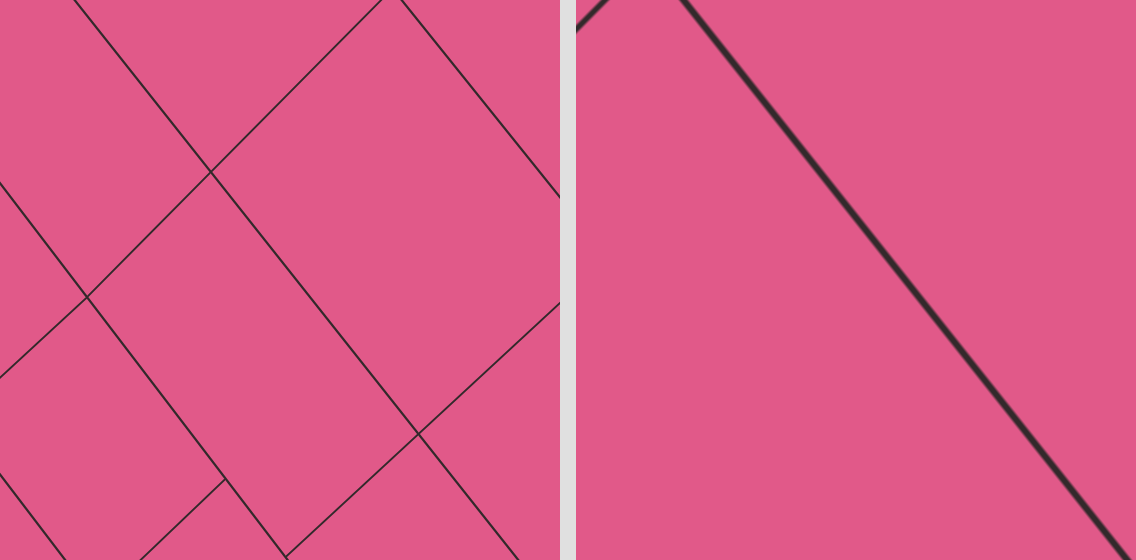
Left: the whole. Right: its middle third, enlarged.
Reproduce this background procedurally as a three.js fragment shader.

```glsl
#define FIELD_COLOR vec3(0.882, 0.35, 0.537)
#define LINE_COLOR vec3(0.20, 0.16, 0.17)
#define RAIL_COUNT 4
#define RAIL_SPACING 0.454
#define RAIL_WOBBLE 0.075
#define RAIL_HALF_WIDTH 0.0020
#define RUNG_COUNT 2
#define RUNG_HALF_WIDTH 0.0017
#define EDGE_SOFTNESS 0.0011

varying vec2 vUv;

// Coverage of a stroke at a given distance from its axis
float stroke(float dist, float halfWidth) {
  return 1.0 - smoothstep(halfWidth - EDGE_SOFTNESS, halfWidth + EDGE_SOFTNESS, abs(dist));
}

// Signed distance to a long rail; positive on its right
float railDistance(vec2 p, float index) {
  float start = -0.708 + RAIL_SPACING * index + RAIL_WOBBLE * sin(2.1 * index + 0.984);
  float run = 0.762 + 0.041 * smoothstep(0.8, 2.6, index);
  return (p.x - start - run * p.y) / sqrt(1.0 + run * run);
}

// Signed distance to a rung; the outer strips have their own pitch and tilt
float rungDistance(vec2 p, float index, float outer) {
  float start = mix(0.6875, 0.6745, outer) + mix(0.7795, 0.5655, outer) * index;
  float slope = mix(1.01 - 0.084 * index, 0.924 + 0.032 * index, outer);
  return (p.y - start + slope * p.x) / sqrt(1.0 + slope * slope);
}

void main() {
  // Measured from the top edge downwards
  vec2 p = vec2(vUv.x, 1.0 - vUv.y);
  float ink = 0.0;
  float strip = -1.0;

  // Long rails, counting those to the left to find the strip
  for (int i = 0; i < RAIL_COUNT; i++) {
    float dist = railDistance(p, float(i));
    ink = max(ink, stroke(dist, RAIL_HALF_WIDTH));
    strip += step(0.0, dist);
  }

  // Rungs crossing each strip between rails
  float outer = 1.0 - step(0.5, strip);
  for (int j = 0; j < RUNG_COUNT; j++) {
    ink = max(ink, stroke(rungDistance(p, float(j), outer), RUNG_HALF_WIDTH));
  }

  gl_FragColor = vec4(mix(FIELD_COLOR, LINE_COLOR, ink), 1.0);
}
```
